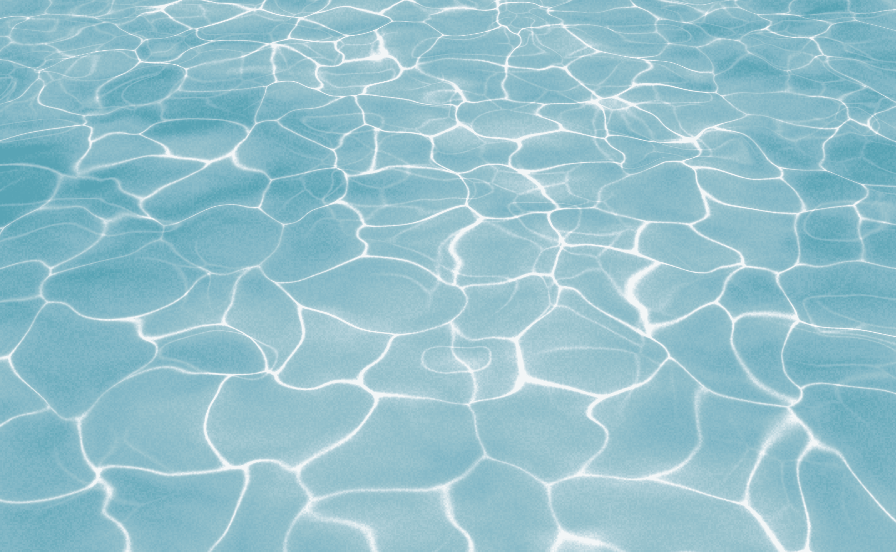
This texture is drawn by a Shadertoy shader. Its source:

```glsl
// Sunlit pool water seen at a slant: a net of bright caustic lines over soft blue ripples.
// The canvas is projected onto a receding plane, bent by noise and split into Voronoi
// cells; cell borders, noise contours and grain sum to one tone that a ramp colours.

const float HORIZON = 1.83;                  // canvas height where the plane vanishes
const vec2 CELL_DENSITY = vec2(7.9, 17.0);   // cells across and into the distance

float hash12(vec2 p) {
    vec3 q = fract(p.xyx * 0.1031);
    q += dot(q, q.yzx + 33.33);
    return fract((q.x + q.y) * q.z);
}

vec2 hash22(vec2 p) {
    vec3 q = fract(p.xyx * vec3(0.1031, 0.1030, 0.0973));
    q += dot(q, q.yzx + 33.33);
    return fract((q.xx + q.yz) * q.zy);
}

float valueNoise(vec2 p) {
    vec2 cell = floor(p), f = fract(p);
    f = f * f * f * (f * (f * 6.0 - 15.0) + 10.0);
    float low = mix(hash12(cell), hash12(cell + vec2(1, 0)), f.x);
    float high = mix(hash12(cell + vec2(0, 1)), hash12(cell + vec2(1, 1)), f.x);
    return mix(low, high, f.y);
}

float fbm(vec2 p) {
    float sum = 0.0, weight = 0.55;
    for (int i = 0; i < 3; i++) {
        sum += weight * valueNoise(p);
        p = mat2(0.8, 0.6, -0.6, 0.8) * p * 2.1 + 17.3;
        weight *= 0.5;
    }
    return sum / 0.9625;
}

// Bends the plane so that straight borders become wavy.
vec2 bend(vec2 p, float frequency, float amount) {
    vec2 s = p * frequency;
    return p + amount * (vec2(valueNoise(s + 5.2), valueNoise(s + 41.7)) - 0.5);
}

// x: closeness to a cell border, y: closeness to a corner of three cells.
vec2 cellBorders(vec2 p) {
    vec2 home = floor(p);
    vec3 nearest = vec3(9.0);
    for (int j = -2; j <= 2; j++) {
        for (int i = -2; i <= 2; i++) {
            vec2 cell = home + vec2(i, j);
            float d = length(cell + 0.08 + 0.84 * hash22(cell) - p);
            if (d < nearest.x) nearest = vec3(d, nearest.xy);
            else if (d < nearest.y) nearest = vec3(nearest.x, d, nearest.y);
            else nearest.z = min(nearest.z, d);
        }
    }
    return nearest.yz - nearest.x;
}

// A soft line; it fades as the pixel footprint outgrows its width.
float glowLine(float d, float width, float footprint) {
    float wide = sqrt(width * width + footprint * footprint);
    return exp(-d * d / (wide * wide)) * sqrt(width / wide);
}

vec3 waterRamp(float tone) {
    vec3 deep = vec3(0.35, 0.645, 0.71);
    vec3 blue = vec3(0.51, 0.72, 0.78);
    vec3 pale = vec3(0.60, 0.765, 0.805);
    vec3 haze = vec3(0.70, 0.82, 0.855);
    vec3 light = vec3(0.95, 0.965, 0.97);
    vec3 color = mix(deep, blue, clamp(tone / 0.27, 0.0, 1.0));
    color = mix(color, pale, clamp((tone - 0.27) / 0.23, 0.0, 1.0));
    color = mix(color, haze, clamp((tone - 0.50) / 0.20, 0.0, 1.0));
    return mix(color, light, clamp((tone - 0.70) / 0.35, 0.0, 1.0));
}

void mainImage(out vec4 fragColor, in vec2 fragCoord) {
    vec2 uv = fragCoord / iResolution.xy;
    vec2 canvas = fragCoord / iResolution.y;

    // Slanted water plane
    float depth = 1.0 / (HORIZON - canvas.y);
    vec2 plane = vec2(canvas.x - 0.81, 1.0) * CELL_DENSITY * depth + 60.0;
    float footprint = 0.6 * CELL_DENSITY.y * depth * depth / iResolution.y;
    vec2 water = bend(bend(plane, 1.1, 0.55), 2.4, 0.24);

    // Main net with uneven width and strength
    vec2 border = cellBorders(water);
    float strength = smoothstep(0.1, 0.65, valueNoise(plane * 0.9 + 8.0));
    float width = mix(0.025, 0.055, valueNoise(plane * 1.6 + 31.0));
    float net = glowLine(border.x, width, footprint) * mix(0.4, 1.0, strength);
    float halo = exp(-border.x / 0.16);
    float knot = exp(-border.y * border.y / 0.012);

    // Faint finer net and closed loops
    vec2 fine = mat2(0.8, 0.6, -0.6, 0.8) * water * 1.45 + 23.0;
    float patches = smoothstep(0.4, 0.75, valueNoise(plane * 0.7 + 70.0));
    float veil = glowLine(cellBorders(fine).x, 0.06, footprint * 1.5) * patches;
    float swell = valueNoise(water * vec2(0.9, 1.3) + 12.0);
    float loops = glowLine(abs(swell - 0.74), 0.022, footprint * 0.7);

    // Broad light, ripples and film grain
    float broad = valueNoise(canvas * vec2(2.2, 3.0) + 3.0) - 0.5;
    float ripple = fbm(water * vec2(0.9, 1.5) + 90.0) - 0.5;
    float grain = hash12(floor(canvas * 330.0)) - 0.5;
    float shade = 0.16 * smoothstep(0.45, 0.0, uv.x) + 0.08 * smoothstep(0.7, 1.0, uv.x);

    float tone = 0.36 + 0.26 * broad + 0.60 * ripple + 0.13 * grain - shade;
    tone += 0.17 * halo + 0.50 * net + 0.20 * knot + 0.24 * veil + 0.26 * loops;
    fragColor = vec4(waterRamp(tone), 1.0);
}
```
